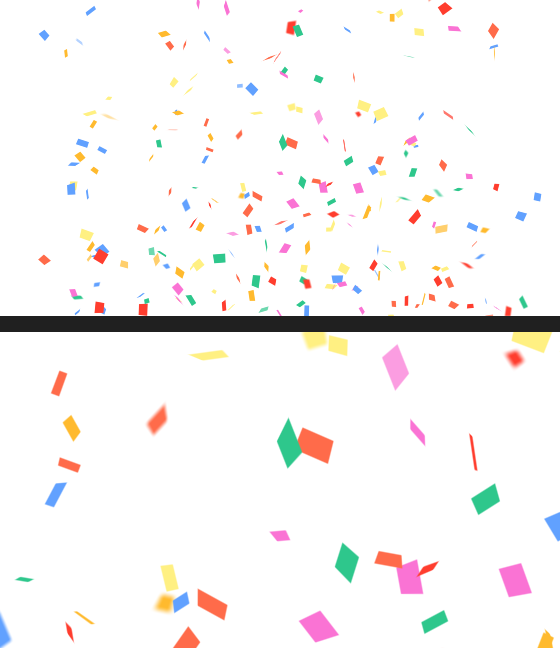
Top: the whole. Bottom: its middle third, enlarged.
This pattern is drawn by a Shadertoy shader. Its source:

```glsl
// Tumbling paper confetti on white, thicker towards the bottom of the canvas.
// Each grid cell may hold one paper per layer: a rectangle turned in space,
// projected to a skewed quad and filtered by a box as wide as its blur.

const int   LAYERS       = 3;
const float CELL         = 0.1;               // all lengths in canvas heights
const vec2  LENGTH_RANGE = vec2(0.009, 0.021); // half length of a paper
const vec2  SLIM_RANGE   = vec2(0.5, 0.86);    // width relative to length
const float MIN_FACING   = 0.07;               // 0 is edge-on, 1 is face-on
const float MAX_TAPER    = 0.14;               // perspective narrowing
const float DENSITY_LOW  = 0.92;               // chance of a paper at the bottom
const float DENSITY_HIGH = 0.14;               // chance of a paper at the top
const float BLUR_SHARE   = 0.13;
const float BLUR_WIDTH   = 0.010;
const float SHARP_WIDTH  = 0.002;
const float TAU          = 6.2831853;

const vec3 PAPER_WHITE = vec3(1.0);
const vec3 PALETTE[7] = vec3[7](
    vec3(1.00, 0.24, 0.18),   // red
    vec3(1.00, 0.42, 0.29),   // coral
    vec3(1.00, 0.73, 0.18),   // amber
    vec3(1.00, 0.94, 0.51),   // yellow
    vec3(0.18, 0.78, 0.55),   // green
    vec3(0.38, 0.63, 1.00),   // blue
    vec3(0.98, 0.45, 0.83));  // pink

// Three random values in 0..1 from integer coordinates
vec3 hash3(ivec3 key) {
    uvec3 v = uvec3(key) * 1664525u + 1013904223u;
    v.x += v.y * v.z; v.y += v.z * v.x; v.z += v.x * v.y;
    v ^= v >> 16u;
    v.x += v.y * v.z; v.y += v.z * v.x; v.z += v.x * v.y;
    return vec3(v >> 8u) / 16777216.0;
}

float cross2(vec2 a, vec2 b) { return a.x * b.y - a.y * b.x; }

// Chance of a paper at a place given in 0..1 of the canvas
float density(vec2 uv) {
    float sides = smoothstep(0.06, 0.15, uv.x)
                * (1.0 - 0.9 * smoothstep(0.80, 0.96, uv.x));
    return mix(DENSITY_LOW, DENSITY_HIGH, clamp(uv.y, 0.0, 1.0)) * sides;
}

// Share of a filter of the given width covered by a strip
float stripCoverage(float dist, float halfWidth, float filterWidth) {
    float full = min(1.0, 2.0 * halfWidth / filterWidth);
    float ramp = (halfWidth + 0.5 * filterWidth - abs(dist)) / filterWidth;
    return full * smoothstep(0.0, 1.0, clamp(ramp / full, 0.0, 1.0));
}

// Colour and opacity of the paper with this key, at offset q from its centre
vec4 paper(vec2 q, ivec3 key, float pixel) {
    vec3 turn = hash3(key + ivec3(0, 0, 100));
    vec3 look = hash3(key + ivec3(0, 0, 200));
    vec3 form = hash3(key + ivec3(0, 0, 300));

    // Sides of the turned rectangle, foreshortened by its tilt
    float twist = turn.x * TAU, spin = turn.y * TAU;
    float facing = mix(MIN_FACING, 1.0, turn.z);
    float halfLength = mix(LENGTH_RANGE.x, LENGTH_RANGE.y, look.x);
    float halfBreadth = halfLength * mix(SLIM_RANGE.x, SLIM_RANGE.y, form.x);
    mat2 rotation = mat2(cos(spin), sin(spin), -sin(spin), cos(spin));
    vec2 sideU = rotation * vec2(cos(twist), facing * sin(twist)) * halfLength;
    vec2 sideV = rotation * vec2(-sin(twist), facing * cos(twist)) * halfBreadth;

    // Position along both sides, -1..1 inside
    float area = cross2(sideU, sideV);
    float s = cross2(q, sideV) / area;
    float t = cross2(sideU, q) / area;
    s /= 1.0 + MAX_TAPER * (2.0 * form.y - 1.0) * clamp(t, -1.5, 1.5);

    bool blurred = look.z < BLUR_SHARE;
    float filterWidth = max(1.2 * pixel, blurred ? BLUR_WIDTH * (0.4 + 0.6 * form.z)
                                                 : SHARP_WIDTH);
    float halfS = area / length(sideV), halfT = area / length(sideU);
    float cover = stripCoverage(s * halfS, halfS, filterWidth)
                * stripCoverage(t * halfT, halfT, filterWidth);
    float opacity = form.z > 0.9 ? 0.7 : 1.0;
    return vec4(PALETTE[int(look.y * 6.999)], cover * opacity);
}

void mainImage(out vec4 fragColor, in vec2 fragCoord) {
    float pixel = 1.0 / iResolution.y;
    float aspect = iResolution.x * pixel;
    vec2 p = fragCoord * pixel;
    ivec2 home = ivec2(floor(p / CELL));
    float reach = 1.5 * LENGTH_RANGE.y + BLUR_WIDTH + pixel;
    vec3 color = PAPER_WHITE;

    // Lay the papers of this cell and its neighbours over each other
    for (int layer = 0; layer < LAYERS; layer++)
    for (int y = -1; y <= 1; y++)
    for (int x = -1; x <= 1; x++) {
        ivec3 key = ivec3(home + ivec2(x, y) + 16, layer + 7);
        vec3 place = hash3(key);
        vec2 centre = (vec2(key.xy - 16) + place.xy) * CELL;
        vec2 q = p - centre;
        if (dot(q, q) > reach * reach) continue;
        if (place.z > density(centre / vec2(aspect, 1.0))) continue;
        vec4 sheet = paper(q, key, pixel);
        color = mix(color, sheet.rgb, sheet.a);
    }
    fragColor = vec4(color, 1.0);
}
```
